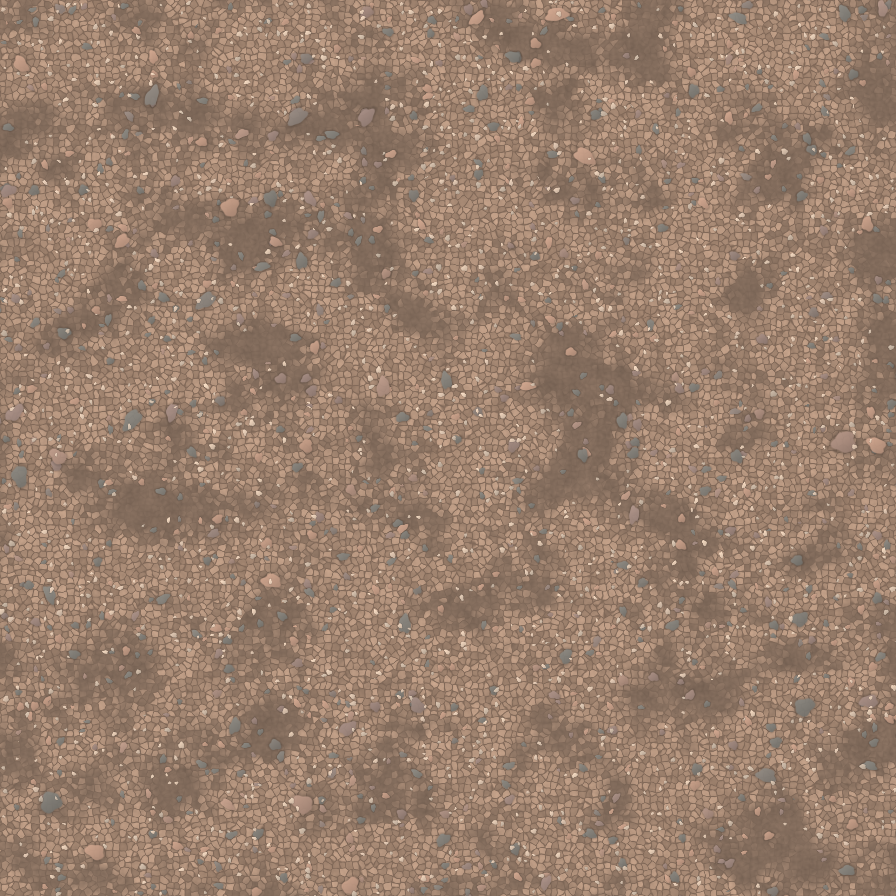
Give the GLSL for this texture, as a Shadertoy shader.

```glsl
// Dry gravelly soil: packed sand grains, dusty hollows, scattered pebbles and pale chips.

// Sizes are cells per canvas height
const float GRAIN_CELLS = 135.0;
const float PEBBLE_CELLS = 68.0;
const float STONE_CELLS = 25.0;
const float CHIP_CELLS = 115.0;
const vec2 PATCH_CELLS = vec2(8.5, 10.0);

// Share of cells that hold a piece
const float PEBBLE_DENSITY = 0.20;
const float STONE_DENSITY = 0.17;
const float CHIP_DENSITY = 0.13;

const vec3 DUST = vec3(0.495, 0.410, 0.350);
const vec3 GAP = vec3(0.510, 0.415, 0.350);
const vec3 GRAIN_DARK = vec3(0.580, 0.475, 0.400);
const vec3 GRAIN_LIGHT = vec3(0.770, 0.635, 0.540);
const vec3 SLATE = vec3(0.525, 0.515, 0.490);
const vec3 MAUVE = vec3(0.640, 0.545, 0.510);
const vec3 PINK = vec3(0.790, 0.630, 0.540);
const vec3 CHIP = vec3(0.960, 0.860, 0.765);
const vec2 LIGHT_DIR = vec2(-0.6, 0.8);

vec3 hash3(vec2 p) {
    vec3 q = fract(vec3(p.xyx) * vec3(0.1031, 0.1030, 0.0973));
    q += dot(q, q.yxz + 33.33);
    return fract((q.xxy + q.yzz) * q.zyx);
}

float gradientDot(vec2 cell, vec2 offset) {
    return dot(hash3(cell + 211.0).xy * 2.0 - 1.0, offset);
}

float gradientNoise(vec2 p) {
    vec2 i = floor(p), f = fract(p);
    vec2 u = f * f * f * (f * (f * 6.0 - 15.0) + 10.0);
    vec2 e = vec2(1.0, 0.0);
    return mix(mix(gradientDot(i, f), gradientDot(i + e, f - e), u.x),
               mix(gradientDot(i + e.yx, f - e.yx), gradientDot(i + e.xx, f - e.xx), u.x), u.y);
}

float fbm(vec2 p) {
    float sum = 0.0, amplitude = 1.0;
    for (int i = 0; i < 4; i++) {
        sum += amplitude * gradientNoise(p);
        p = mat2(1.6, 1.2, -1.2, 1.6) * p + 17.3;
        amplitude *= 0.5;
    }
    return sum;
}

// Cellular packing: x = distance to the border, y = random tone, z = distance to the centre
vec3 grains(vec2 p) {
    vec2 i = floor(p), f = fract(p);
    float nearest = 8.0, second = 8.0, tone = 0.0;
    for (int y = -1; y <= 1; y++)
    for (int x = -1; x <= 1; x++) {
        vec2 g = vec2(x, y);
        vec3 h = hash3(i + g);
        float d = length(g + 0.1 + 0.8 * h.xy - f);
        if (d < nearest) { second = nearest; nearest = d; tone = h.z; }
        else second = min(second, d);
    }
    return vec3(second - nearest, tone, nearest);
}

// Lays rounded, randomly turned pieces over the ground, each with a soft contact shadow
vec3 scatter(vec3 ground, vec2 uv, float cells, float density, vec2 radii, float paleness, float seed) {
    vec2 p = uv * cells, i = floor(p);
    float pixel = cells / iResolution.y;
    for (int y = -1; y <= 1; y++)
    for (int x = -1; x <= 1; x++) {
        vec2 id = i + vec2(x, y);
        vec3 place = hash3(id + seed), look = hash3(id + seed + 57.0);
        if (place.z > density) continue;
        vec2 q = p - id - 0.2 - 0.6 * place.xy;
        float turn = 6.2832 * look.x, c = cos(turn), s = sin(turn);
        vec2 r = mat2(c, -s, s, c) * q;
        r.y *= mix(1.1, 1.9, look.y);
        float radius = mix(radii.x, radii.y, look.z * look.z);
        float bearing = atan(r.y, r.x);
        float outline = radius * (1.0 + 0.12 * sin(3.0 * bearing + 40.0 * look.z)
                                      + 0.07 * sin(5.0 * bearing + 30.0 * look.y));
        float d = length(r) - outline;
        float kind = fract(look.x * 7.0 + look.y * 5.0);
        vec3 tint = mix(SLATE, MAUVE, smoothstep(0.40, 0.55, kind));
        tint = mix(tint, PINK, smoothstep(0.65, 0.80, kind));
        tint = mix(tint, CHIP, paleness * mix(0.65, 1.0, kind));
        tint *= 0.97 + 0.08 * dot(q, LIGHT_DIR) / radius + 0.08 * (look.y - 0.5);
        ground *= 1.0 - 0.16 * (1.0 - smoothstep(0.0, 0.6 * radius, d));
        float cover = 1.0 - smoothstep(-0.6 * pixel, 0.6 * pixel + 0.12 * radius, d);
        ground = mix(ground, tint, cover * 0.93);
    }
    return ground;
}

void mainImage(out vec4 fragColor, in vec2 fragCoord) {
    vec2 uv = fragCoord / iResolution.y;
    float relief = fbm(uv * PATCH_CELLS);
    float grit = gradientNoise(uv * 230.0);

    // Packed sand, its borders bent by fine noise
    vec2 bend = vec2(gradientNoise(uv * 150.0), gradientNoise(uv * 150.0 + 71.0));
    vec3 grain = grains(uv * GRAIN_CELLS + 0.3 * bend);
    vec3 sand = mix(GRAIN_DARK, GRAIN_LIGHT, grain.y * 0.85 + 0.15 * (1.0 - grain.z));
    sand = mix(GAP, sand, smoothstep(0.0, 0.28, grain.x));

    // Dust fills the hollows; the higher grains still show through
    float dust = smoothstep(-0.12, 0.36, relief + 0.22 * (0.5 - grain.y));
    vec3 dustTone = DUST * (1.0 + 0.10 * grit + 0.12 * gradientNoise(uv * 45.0));
    vec3 color = mix(sand * (1.0 + 0.07 * grit), dustTone, dust * 0.92);

    // Loose pieces: pebbles gather in hollows, chips on the open sand
    float hollow = smoothstep(-0.3, 0.4, relief);
    color = scatter(color, uv, PEBBLE_CELLS, PEBBLE_DENSITY * mix(0.7, 1.3, hollow), vec2(0.20, 0.42), 0.0, 13.0);
    color = scatter(color, uv, STONE_CELLS, STONE_DENSITY, vec2(0.15, 0.32), 0.0, 131.0);
    color = scatter(color, uv, CHIP_CELLS, CHIP_DENSITY * mix(1.3, 0.3, hollow), vec2(0.20, 0.40), 1.0, 307.0);

    fragColor = vec4(color, 1.0);
}
```
